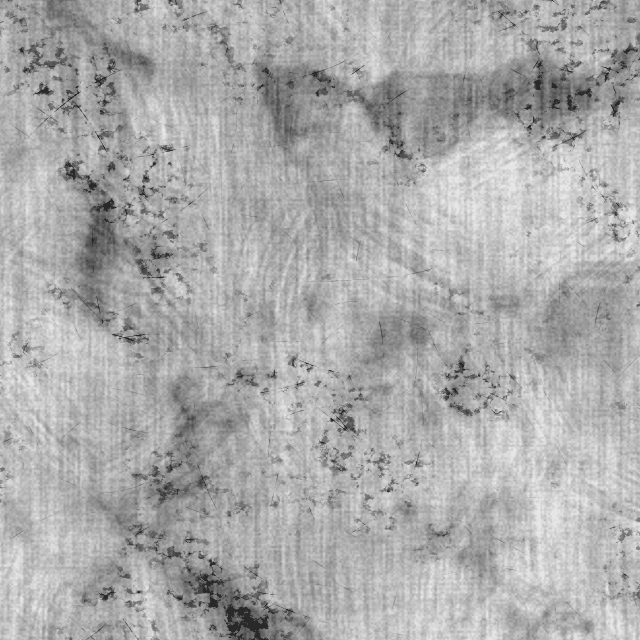
This texture is drawn by a three.js fragment shader. Its source:

```glsl
// Worn grey plaster: soft clouds and dark stains under a fine upright weave,
// with curved brush marks, clustered flecks, cracks and broken scratches.
// Layers of value noise set the tone; marks are scattered one per grid cell.

varying vec2 vUv;

const float BASE_TONE = 0.722;
const float CLOUD_SCALE = 4.0;
const float CLOUD_AMOUNT = 0.46;
const float STAIN_SCALE = 6.0;
const float STAIN_AMOUNT = 0.27;
const float THREAD_AMOUNT = 0.13;
const float STREAK_AMOUNT = 0.08;
const float WEFT_AMOUNT = 0.06;
const float GRAIN_AMOUNT = 0.12;
const float BRUSH_SCALE = 5.0;
const float BRUSH_AMOUNT = 0.17;
const float FLECK_AMOUNT = 0.30;
const float CRACK_AMOUNT = 0.26;
const float SCRATCH_AMOUNT = 0.30;
const float SCRATCH_WIDTH = 0.0013;
const float DARKEST = 0.16;
const float LIGHTEST = 0.90;

float hash(vec2 p) {
  vec3 q = fract(p.xyx * 0.1031);
  q += dot(q, q.yzx + 33.33);
  return fract((q.x + q.y) * q.z);
}

float noise(vec2 p) {
  vec2 cell = floor(p);
  vec2 f = fract(p);
  f = f * f * (3.0 - 2.0 * f);
  float low = mix(hash(cell), hash(cell + vec2(1.0, 0.0)), f.x);
  float high = mix(hash(cell + vec2(0.0, 1.0)), hash(cell + 1.0), f.x);
  return mix(low, high, f.y);
}

mat2 rotation(float angle) {
  float c = cos(angle), s = sin(angle);
  return mat2(c, s, -s, c);
}

// Layered noise, turned at each octave to hide the grid
float fbm(vec2 p) {
  float sum = 0.0, weight = 0.5, total = 0.0;
  mat2 turn = rotation(0.65);
  for (int i = 0; i < 5; i++) {
    sum += weight * noise(p);
    total += weight;
    weight *= 0.58;
    p = turn * p * 2.03 + 17.3;
  }
  return sum / total;
}

// Patches of bent parallel strokes: x is the signed tone, y the dark hatching
vec2 brushMarks(vec2 uv) {
  vec2 p = uv * BRUSH_SCALE + 20.0;
  vec2 marks = vec2(0.0);
  for (int j = -1; j <= 1; j++) {
    for (int i = -1; i <= 1; i++) {
      vec2 cell = floor(p) + vec2(float(i), float(j));
      vec2 centre = cell + vec2(hash(cell + 3.1), hash(cell + 7.7));
      float angle = (hash(cell + 11.3) - 0.5) * 2.4;
      vec2 d = rotation(angle) * (p - centre);
      float window = 1.0 - smoothstep(0.1, 0.9, length(d * vec2(1.3, 1.0)));
      d.x += (hash(cell + 5.9) - 0.5) * 0.9 * d.y * d.y;
      float stroke = noise(d * vec2(34.0, 2.6) + cell * 13.0 + 200.0);
      marks.x += (stroke - 0.5) * window;
      marks.y += smoothstep(0.74, 0.95, stroke) * window * step(0.6, hash(cell + 2.3));
    }
  }
  return marks;
}

// One thin curved line per cell, mostly lying or slanting, some upright
float scratches(vec2 uv, float scale) {
  vec2 p = uv * scale + scale * 7.0;
  float ink = 0.0;
  for (int j = -1; j <= 1; j++) {
    for (int i = -1; i <= 1; i++) {
      vec2 cell = floor(p) + vec2(float(i), float(j));
      vec2 centre = cell + vec2(hash(cell + 1.7), hash(cell + 9.2));
      float angle = (hash(cell + 4.4) - 0.35) * 1.9;
      angle += step(0.78, hash(cell + 6.1)) * 1.3;
      vec2 d = rotation(angle) * (p - centre);
      d.y += (hash(cell + 8.5) - 0.5) * 0.5 * d.x * d.x;
      float reach = mix(0.25, 0.85, hash(cell + 12.6));
      float taper = 1.0 - smoothstep(reach * 0.3, reach, abs(d.x));
      float line = 1.0 - smoothstep(0.2, 1.0, abs(d.y) / (scale * SCRATCH_WIDTH));
      ink = max(ink, line * taper * hash(cell + 15.8));
    }
  }
  return ink;
}

void main() {
  vec2 uv = vUv;
  vec2 warp = vec2(noise(uv * 9.0 + 40.0), noise(uv * 9.0 + 70.0)) - 0.5;

  // Clouds and weave
  float tone = BASE_TONE + CLOUD_AMOUNT * (fbm(uv * CLOUD_SCALE + 5.0) - 0.5);
  float thread = noise(uv * vec2(235.0, 15.0) + 30.0) - 0.5;
  tone += THREAD_AMOUNT * thread;
  tone += STREAK_AMOUNT * (noise(uv * vec2(85.0, 4.0) + 60.0) - 0.5);
  tone += WEFT_AMOUNT * (noise(uv * vec2(18.0, 240.0) + 90.0) - 0.5);
  tone += GRAIN_AMOUNT * (noise(uv * 310.0) - 0.5);

  // Stains and brush marks
  float stain = smoothstep(0.55, 0.8, fbm(uv * STAIN_SCALE + warp * 0.7 + 110.0));
  vec2 brush = brushMarks(uv + warp * 0.012);
  tone -= STAIN_AMOUNT * stain * (1.0 + 1.2 * thread + 0.8 * brush.x);
  tone += BRUSH_AMOUNT * brush.x * (1.0 + stain) - 0.09 * brush.y;

  // Flecks and cracks gather in worn places
  float wear = smoothstep(0.47, 0.7, fbm(uv * 8.0 + 150.0)) + 0.35 * stain;
  float chips = fbm(uv * vec2(75.0, 90.0) + 180.0);
  tone -= FLECK_AMOUNT * wear * smoothstep(0.56, 0.72, chips);
  float ridge = abs(fbm(uv * 13.0 + 210.0) - 0.5);
  float crack = 1.0 - smoothstep(0.004, 0.022, ridge);
  tone -= CRACK_AMOUNT * crack * wear * smoothstep(0.42, 0.62, chips);

  // Scratches, broken along their length
  float ink = 0.0;
  for (int k = 0; k < 3; k++) {
    ink = max(ink, scratches(uv + warp * 0.01, 5.0 + 5.0 * float(k)));
  }
  tone -= SCRATCH_AMOUNT * ink * smoothstep(0.38, 0.62, chips) * (0.45 + wear);

  gl_FragColor = vec4(vec3(clamp(tone, DARKEST, LIGHTEST)), 1.0);
}
```
